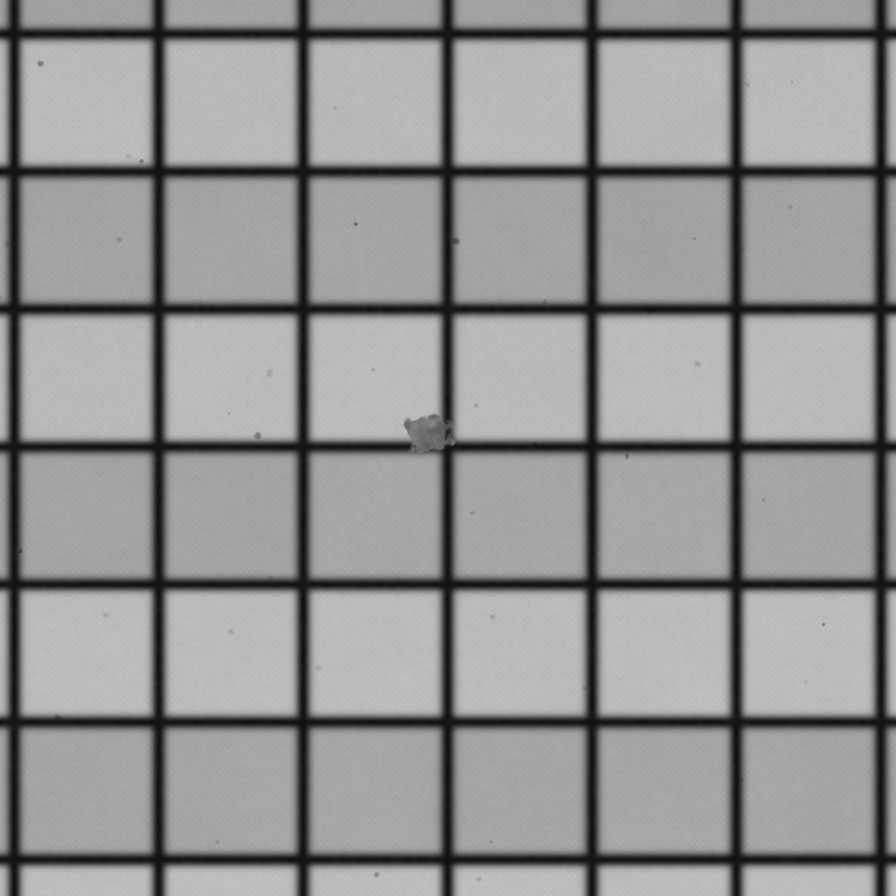
A WebGL 1 fragment shader for this pattern:

```glsl
precision highp float;
// Grey tile grid with alternating light and dark rows, soft black lines, dust and one smudge.

uniform vec2 u_resolution;

const vec2 TILE_SIZE = vec2(0.1612, 0.1536);
const vec2 GRID_ORIGIN = vec2(0.0160, 0.0404);
const vec2 LINE_SOFTNESS = vec2(0.0078, 0.0073);
const float LINE_SHADE = 0.075;
const float DARK_ROW = 0.645;
const float LIGHT_ROW = 0.732;
const vec2 SMUDGE_CENTER = vec2(0.4795, 0.5150);
const vec2 SMUDGE_RADIUS = vec2(0.0265, 0.0230);

float hash(vec2 p) {
  return fract(sin(dot(p, vec2(127.1, 311.7))) * 43758.5453);
}

float valueNoise(vec2 p) {
  vec2 cell = floor(p);
  vec2 f = fract(p);
  f = f * f * (3.0 - 2.0 * f);
  float low = mix(hash(cell), hash(cell + vec2(1.0, 0.0)), f.x);
  float high = mix(hash(cell + vec2(0.0, 1.0)), hash(cell + vec2(1.0, 1.0)), f.x);
  return mix(low, high, f.y);
}

float fractalNoise(vec2 p) {
  float sum = 0.0;
  float weight = 0.5;
  for (int i = 0; i < 3; i++) {
    sum += weight * valueNoise(p);
    p = p * 2.03 + 17.3;
    weight *= 0.5;
  }
  return sum / 0.875;
}

// Flat shade of each tile, brightening slightly towards the bottom
float tileShade(vec2 tile, float height) {
  float shade = mix(DARK_ROW, LIGHT_ROW, mod(tile.y, 2.0));
  return shade + 0.018 * (0.5 - height) + 0.010 * (hash(tile) - 0.5);
}

// Fine woven dots with faint grain and cloudiness
float weave(vec2 p, float frequency) {
  vec2 wave = sin(6.28318 * frequency * p);
  float dots = 0.010 * wave.x * wave.y;
  float grain = 0.016 * (valueNoise(p * 210.0) - 0.5);
  float cloud = 0.020 * (fractalNoise(p * 14.0) - 0.5);
  return dots + grain + cloud;
}

// Blurred line coverage along both axes, 1 on a line
float gridLines(vec2 gridPos, vec2 softness) {
  vec2 d = abs(fract(gridPos + 0.5) - 0.5) * TILE_SIZE / softness;
  vec2 gap = 1.0 - exp(-d * d);
  return 1.0 - gap.x * gap.y;
}

// At most one soft dust speck in each scatter cell
float dust(vec2 p, float count, float chance, float maxRadius) {
  vec2 cell = floor(p * count);
  vec2 center = 0.2 + 0.6 * vec2(hash(cell + 3.7), hash(cell + 9.2));
  float radius = maxRadius * mix(0.4, 1.0, hash(cell + 5.1));
  vec2 offset = (fract(p * count) - center) / count;
  float ragged = length(offset) + 0.0025 * (valueNoise(p * 300.0) - 0.5);
  float present = step(hash(cell + 1.3), chance);
  return present * (1.0 - smoothstep(0.25 * radius, radius, ragged));
}

// Ragged blot coverage
float smudgeMask(vec2 p, vec2 center, vec2 radius) {
  vec2 q = (p - center) / radius;
  float box = pow(dot(q * q, q * q), 0.25);
  float edge = box + 0.7 * (fractalNoise(p * 95.0) - 0.5);
  return 1.0 - smoothstep(0.78, 0.98, edge);
}

void main() {
  vec2 uv = gl_FragCoord.xy / u_resolution;
  vec2 gridPos = (uv - GRID_ORIGIN) / TILE_SIZE;

  float shade = tileShade(floor(gridPos), uv.y) + weave(uv, 150.0);

  // Large rare specks and small faint ones
  shade -= 0.24 * dust(uv, 9.0, 0.09, 0.0065);
  shade -= 0.09 * dust(uv + 0.37, 17.0, 0.13, 0.0055);

  float lineShade = LINE_SHADE + 0.03 * (valueNoise(uv * 160.0) - 0.5);
  shade = mix(shade, lineShade, gridLines(gridPos, LINE_SOFTNESS));

  float smudgeShade = 0.44 + 0.26 * (fractalNoise(uv * 110.0 + 4.0) - 0.5);
  shade = mix(shade, smudgeShade, 0.93 * smudgeMask(uv, SMUDGE_CENTER, SMUDGE_RADIUS));

  gl_FragColor = vec4(vec3(shade), 1.0);
}
```
